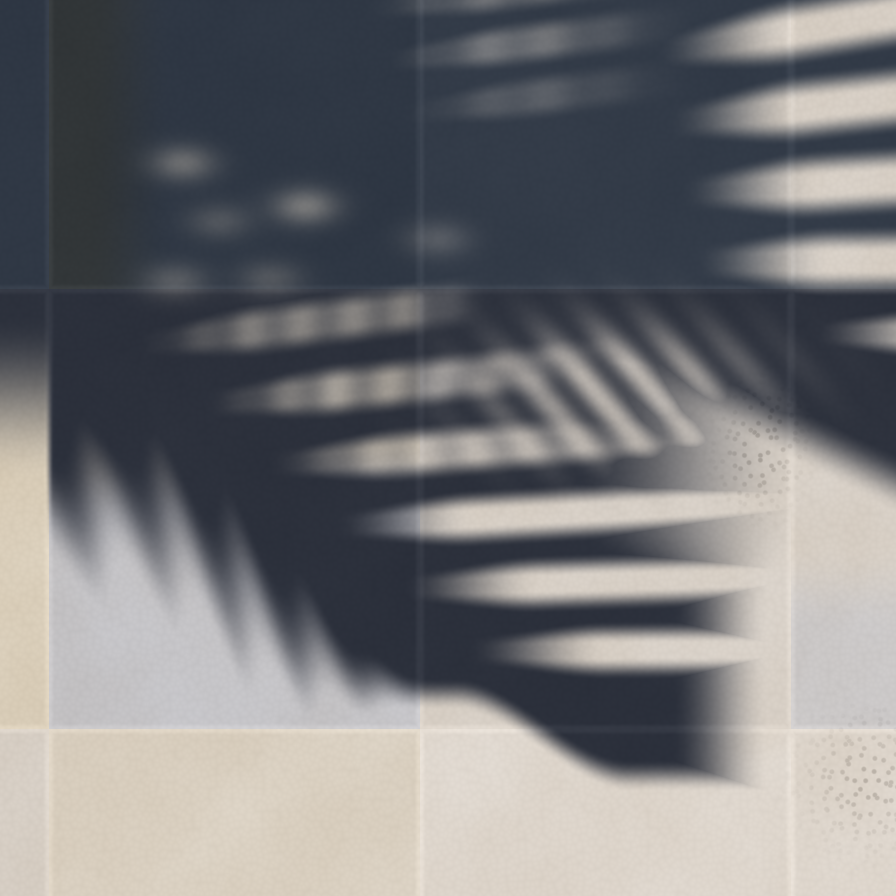
Reproduce this texture procedurally as a Shadertoy shader.

```glsl
// Palm frond shadows falling on a wall of pale stone tiles.
// Soft tapered light gaps are looped along each frond, joined with the open
// sunlit wall, and used to blend a shaded and a sunlit stone colour.

#define SPAN 768.0                       // design units across the canvas
#define TILE vec2(318.0, 377.0)
#define TILE_ORIGIN vec2(42.0, 248.0)
#define SUN_STONE vec3(0.84, 0.808, 0.77)
#define COOL_STONE vec3(0.765, 0.76, 0.77)
#define WARM_STONE vec3(0.85, 0.80, 0.71)
#define SHADE vec3(0.17, 0.188, 0.232)
#define SHADE_SKY vec3(0.182, 0.215, 0.265)
#define GAP_COUNT 6
#define GRAIN 0.016

#define S smoothstep

vec2 hash2(vec2 p) {
    p = vec2(dot(p, vec2(127.1, 311.7)), dot(p, vec2(269.5, 183.3)));
    return fract(sin(p) * 43758.5);
}

// Distance to the nearest scattered cell point.
float cellular(vec2 p) {
    vec2 cell = floor(p), f = fract(p);
    float nearest = 1.0;
    for (int y = -1; y <= 1; y++)
    for (int x = -1; x <= 1; x++) {
        vec2 o = vec2(x, y);
        nearest = min(nearest, length(o + hash2(cell + o) - f));
    }
    return nearest;
}

// Smooth cloudy variation from layered sines, about -1 to 1.
float clouds(vec2 p) {
    float sum = 0.0, amp = 0.5;
    for (int i = 0; i < 4; i++) {
        sum += amp * sin(p.x + 1.7 * sin(p.y * 0.8)) * cos(p.y - 1.3 * sin(p.x * 0.6));
        p = mat2(1.5, 1.1, -1.1, 1.5) * p + 2.3;
        amp *= 0.6;
    }
    return sum;
}

// Soft blob of light, 1 at its centre.
float glow(vec2 p, vec2 centre, vec2 radius) {
    vec2 d = (p - centre) / radius;
    return exp(-dot(d, d));
}

// Light gap between two leaflets: a soft band that opens out to the right.
float leafGap(vec2 p, vec2 tip, float slope, float halfHeight) {
    float along = p.x - tip.x;
    float open = S(-25.0, 95.0, along);
    float d = abs(p.y - tip.y - slope * along);
    return open * (1.0 - S(0.3, 1.3, d / (halfHeight * (0.55 + 0.45 * open))));
}

// Gaps of the lower frond, dim at the top and opening to the wall below.
float lowerFrond(vec2 p) {
    float light = 0.0;
    for (int i = 0; i < GAP_COUNT; i++) {
        float k = float(i);
        vec2 tip = vec2(140.0 + 57.0 * k, 293.0 + 51.0 * k + 0.4 * k * k);
        float end = 380.0 + 130.0 * k;
        float mottled = 1.0 - 0.16 * S(3.0, 1.0, k) * (1.0 + sin(p.x * 0.14 + k * 2.0));
        float gap = leafGap(p, tip, -0.13 + 0.025 * k, 19.5);
        light = max(light, gap * mottled * min(1.0, 0.52 + 0.17 * k) * S(end + 45.0, end - 45.0, p.x));
    }
    // Slanting leaflets crossing the upper gaps
    float slant = p.x - 0.85 * (p.y - 330.0);
    float streak = 0.5 + 0.5 * cos((slant - 605.0) * 0.126);
    float patch_ = glow(p, vec2(535.0, 335.0), vec2(100.0, 50.0));
    return mix(light, 0.18 + 0.62 * streak, min(1.0, patch_ * 1.25));
}

// Gaps of the frond at the upper right, with faint light beside it.
float upperFrond(vec2 p) {
    float light = 0.0;
    for (int i = 0; i < 5; i++) {
        float k = float(i);
        vec2 tip = vec2(585.0 + 11.0 * k + 90.0 * step(3.5, k), 42.0 + 61.0 * k);
        light = max(light, leafGap(p, tip, min(0.0, -0.16 + 0.05 * k), k > 3.5 ? 19.0 : 24.0));
    }
    for (int i = 0; i < 3; i++) {
        float k = float(i);
        float row = leafGap(p, vec2(335.0 + 15.0 * k, 5.0 + 45.0 * k), -0.13, 17.0);
        float strength = 0.5 - 0.17 * abs(k - 0.7);
        light = max(light, row * strength * S(600.0, 430.0, p.x) * (0.85 + 0.15 * sin(p.x * 0.11)));
    }
    return light;
}

// Small flecks of sun inside the deep shade: x, y, strength.
float flecks(vec2 p) {
    vec3 spots[6] = vec3[6](vec3(157, 140, 0.36), vec3(262, 177, 0.42), vec3(188, 190, 0.2),
                            vec3(375, 205, 0.22), vec3(150, 241, 0.25), vec3(232, 239, 0.22));
    float light = 0.0;
    for (int i = 0; i < 6; i++)
        light += spots[i].z * glow(p, spots[i].xy, vec2(27.0, 15.0));
    return light;
}

// Sunlit wall below and to the right of the fronds.
float openWall(vec2 p) {
    float edge = 405.0 + 190.0 * S(90.0, 370.0, p.x) + 70.0 * S(390.0, 540.0, p.x);
    float below = p.y - edge;
    float leafy = S(370.0, 200.0, p.x);
    float ribs = sin((p.x - 0.3 * below - 68.0) * 0.1);
    float low = S(-14.0 - 16.0 * leafy, 14.0 + 85.0 * leafy, below + 20.0 * leafy * ribs);
    low = mix(S(270.0, 415.0, p.y), low, S(38.0, 46.0, p.x));
    float lower = S(440.0, 520.0, p.y);
    float side = S(mix(480.0, 575.0, lower), mix(690.0, 660.0, lower), p.x);
    side *= S(-26.0, 26.0, p.y - 330.0 - 0.5 * (p.x - 600.0));
    return max(low, side);
}

void mainImage(out vec4 fragColor, in vec2 fragCoord) {
    vec2 p = fragCoord / iResolution.xy * SPAN;
    p.y = SPAN - p.y;                    // measured downward from the top

    // Tiles and joints
    vec2 uv = (p - TILE_ORIGIN) / TILE;
    vec2 id = floor(uv);
    vec2 joint = abs(fract(uv + 0.5) - 0.5) * TILE;
    float grout = S(5.5, 1.0, min(joint.x, joint.y));
    float cloud = clouds(p * 0.018 + id * 4.0);

    // Stone colours
    float middle = 1.0 - step(0.5, abs(id.y));
    float cool = middle * (id.x == 0.0 ? S(380.0, 450.0, p.y) : id.x == 2.0 ? 0.7 * S(470.0, 540.0, p.y) : 0.0);
    float warm = id.x < 0.0 ? middle * 0.8 : id.x == 0.0 ? 0.45 * (1.0 - cool) : 0.0;
    vec3 stone = mix(mix(SUN_STONE, WARM_STONE, warm), COOL_STONE, cool);
    stone += 0.025 * step(0.5, id.y) * step(0.5, id.x) + 0.022 * cloud * vec3(0.8, 1.0, 1.3);
    vec3 shade = mix(SHADE_SKY, SHADE, step(0.0, id.y));
    shade += vec3(0.008, -0.008, -0.05) * step(42.0, p.x) * S(150.0, 75.0, p.x) * step(id.y, -0.5);
    shade += 0.014 * step(id.y, -0.5) * step(0.5, id.x) + 0.008 * cloud;

    // Sunlight and surface
    float light = max(max(lowerFrond(p), upperFrond(p)), max(openWall(p), flecks(p)));
    vec3 color = mix(shade, stone, clamp(light, 0.0, 1.0));
    color += grout * mix(0.035, 0.04, light);
    float pitted = glow(p, vec2(745.0, 670.0), vec2(45.0)) + glow(p, vec2(652.0, 390.0), vec2(28.0, 38.0));
    color -= 0.13 * pitted * S(0.32, 0.12, cellular(p * 0.11));
    color += GRAIN * (0.5 - cellular(p * 0.2)) * (0.5 + light);

    fragColor = vec4(clamp(color, 0.0, 1.0), 1.0);
}
```
